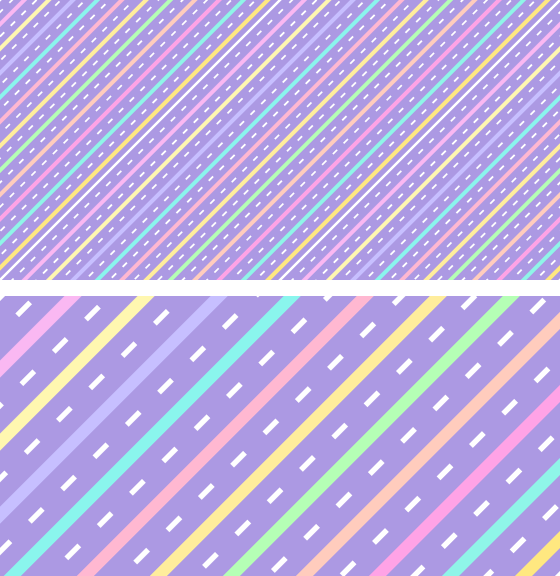
Top, the full canvas; bottom, a detail of the centre.
Give the GLSL for this pattern, as a WebGL 1 fragment shader.

```glsl
precision highp float;
// Pastel diagonal stripes on lilac, with white dashed lines between them.

uniform vec2 u_resolution;

const float LANES = 11.5; // eleven full lanes and one half lane per tile

vec3 stripeColor(float k) {
  if (k < 0.5) return vec3(1.0);
  if (k < 1.5) return vec3(0.98, 0.72, 0.95);  // orchid
  if (k < 2.5) return vec3(1.0, 0.97, 0.69);   // cream
  if (k < 3.5) return vec3(0.78, 0.75, 1.0);   // lavender
  if (k < 4.5) return vec3(0.54, 0.96, 0.93);  // aqua
  if (k < 5.5) return vec3(1.0, 0.72, 0.82);   // pink
  if (k < 6.5) return vec3(1.0, 0.93, 0.61);   // butter
  if (k < 7.5) return vec3(0.71, 1.0, 0.71);   // mint
  if (k < 8.5) return vec3(1.0, 0.80, 0.74);   // peach
  if (k < 9.5) return vec3(1.0, 0.64, 0.90);   // rose
  if (k < 10.5) return vec3(0.56, 0.96, 0.91); // aqua
  return vec3(1.0, 0.91, 0.50);                // yellow
}

// Antialiased coverage of a band centred on zero
float band(float offset, float halfWidth, float pixel) {
  return clamp(0.5 + (halfWidth - abs(offset)) / pixel, 0.0, 1.0);
}

void main() {
  // Two square tiles across, one down
  vec2 tiles = vec2(2.0, 1.0);
  vec2 p = gl_FragCoord.xy / u_resolution * tiles;
  float pixel = length(tiles / u_resolution);

  // Position across the stripes; the half lane leads back to the white one
  float lane = fract(p.x - p.y) * LANES;
  float k = floor(lane + 0.5);
  float offset = lane - k;
  if (lane > 11.25) {
    k = 0.0;
    offset = lane - LANES;
  }

  vec3 color = vec3(0.675, 0.60, 0.89);

  // Solid stripes, the white one thinner
  float halfWidth = k < 0.5 ? 0.07 : 0.117;
  color = mix(color, stripeColor(k), band(offset, halfWidth, LANES * pixel));

  // Dashes along the middle of each full lane
  float along = fract((p.x + p.y) * 13.0) - 0.5;
  float dash = band(fract(lane) - 0.5, 0.052, LANES * pixel)
             * band(along, 0.2, 13.0 * pixel) * step(lane, 11.0);
  color = mix(color, vec3(1.0), dash);

  gl_FragColor = vec4(color, 1.0);
}
```
